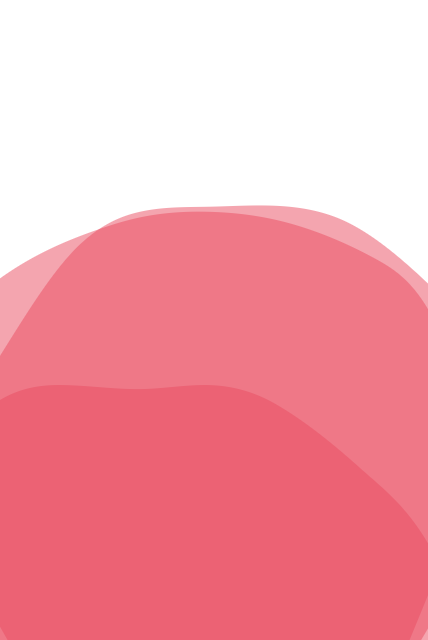
This background is drawn by a Shadertoy shader. Its source:

```glsl
// Three translucent rose hills overlap on white, deepening where they stack.
// Each crest is a smooth cubic curve through a few knots; small straight
// cuts trim the lower corners. Both axes run from 0 to 1 over the canvas.

const vec3 PAPER = vec3(1.0);
const vec3 ROSE = vec3(0.914, 0.295, 0.375);
const float OPACITY = 0.5;
const int KNOTS = 7;

// Cubic Hermite span; each knot holds x, height and slope
float span(float x, vec3 a, vec3 b) {
    float width = b.x - a.x;
    float t = clamp((x - a.x) / width, 0.0, 1.0);
    float s = 1.0 - t;
    return s * s * (1.0 + 2.0 * t) * a.y + t * t * (1.0 + 2.0 * s) * b.y
         + width * s * t * (s * a.z - t * b.z);
}

// Height of a crest at x
float crest(float x, vec3 knots[KNOTS]) {
    float height = knots[0].y;
    for (int i = 0; i < KNOTS - 1; i++) {
        if (x >= knots[i].x) height = span(x, knots[i], knots[i + 1]);
    }
    return height;
}

// Antialiased coverage of the region where the field is positive
float coverage(float field) {
    float pixel = length(vec2(dFdx(field), dFdy(field)));
    return clamp(field / max(pixel, 1e-6) + 0.5, 0.0, 1.0);
}

// Coverage left after cutting a triangle of the given size off the corner
float cornerCut(vec2 fromCorner, vec2 size) {
    return coverage(dot(fromCorner, 1.0 / size) - 1.0);
}

vec3 layer(vec3 below, float mask) {
    return mix(below, ROSE, OPACITY * mask);
}

void mainImage(out vec4 fragColor, in vec2 fragCoord) {
    vec2 uv = fragCoord / iResolution.xy;
    vec2 fromRight = vec2(1.0 - uv.x, uv.y);

    // Broad dome
    vec3 dome[KNOTS] = vec3[KNOTS](
        vec3(0.0, 0.565, 0.48), vec3(0.254, 0.647, 0.22),
        vec3(0.357, 0.664, 0.104), vec3(0.463, 0.6693, 0.0),
        vec3(0.684, 0.6497, -0.193), vec3(0.879, 0.595, -0.367),
        vec3(1.0, 0.517, -1.13));

    // Flat-topped hill with a steep left flank
    vec3 plateau[KNOTS] = vec3[KNOTS](
        vec3(0.0, 0.444, 1.067), vec3(0.176, 0.611, 0.68),
        vec3(0.3125, 0.6667, 0.18), vec3(0.488, 0.677, 0.013),
        vec3(0.6055, 0.679, 0.0), vec3(0.781, 0.6615, -0.247),
        vec3(1.0, 0.557, -0.633));

    // Low wavy hill in front
    vec3 wave[KNOTS] = vec3[KNOTS](
        vec3(0.0, 0.375, 0.4), vec3(0.137, 0.3984, 0.0),
        vec3(0.322, 0.392, 0.0), vec3(0.4785, 0.3984, 0.0),
        vec3(0.6445, 0.3685, -0.387), vec3(0.84, 0.2695, -0.6),
        vec3(1.0, 0.151, -1.133));

    float domeMask = coverage(crest(uv.x, dome) - uv.y)
                   * cornerCut(fromRight, vec2(0.016, 0.018));
    float plateauMask = coverage(crest(uv.x, plateau) - uv.y);
    float waveMask = coverage(crest(uv.x, wave) - uv.y)
                   * cornerCut(uv, vec2(0.0176, 0.0208))
                   * cornerCut(fromRight, vec2(0.043, 0.07));

    // Stack the translucent layers
    vec3 color = layer(PAPER, domeMask);
    color = layer(color, plateauMask);
    color = layer(color, waveMask);
    fragColor = vec4(color, 1.0);
}
```
